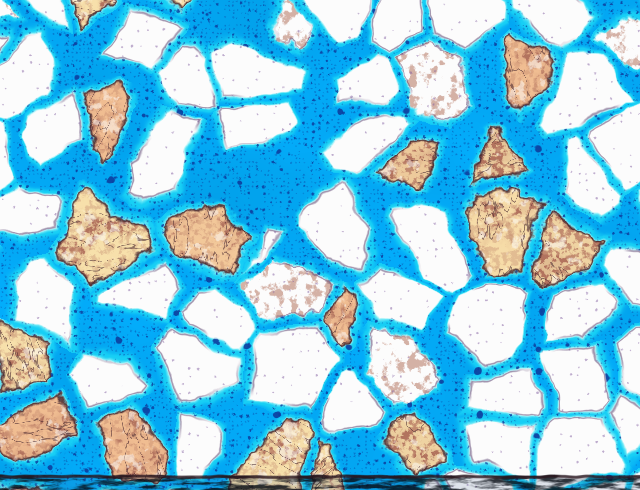
Write a WebGL 1 fragment shader that draws this texture.

```glsl
precision highp float;
// Thin section of angular pale and tan mineral grains set in speckled blue resin.
uniform vec2 u_resolution;

const float CELL = 0.156;         // grain spacing, in canvas heights
const float SIZE_SPREAD = 0.30;   // how unequal neighbouring grains are
const float TAN_SHARE = 0.27;     // part of the grains that are coloured
const float MOTTLED_SHARE = 0.07; // part of the grains that are stained white
const float STRIP_TOP = 0.030;    // height of the dark slide edge
const vec3 QUARTZ = vec3(0.99, 0.99, 0.99);
const vec3 RESIN = vec3(0.01, 0.66, 0.96);
const vec3 HALO = vec3(0.09, 0.81, 0.96);
const vec3 PALE_HALO = vec3(0.60, 0.96, 0.97);
const vec3 NAVY = vec3(0.05, 0.24, 0.62);
const vec3 SAND = vec3(0.97, 0.88, 0.67);
const vec3 SALMON = vec3(0.94, 0.74, 0.57);
const vec3 BROWN = vec3(0.70, 0.45, 0.37);
const vec3 RIM = vec3(0.24, 0.12, 0.16);
const vec3 VIOLET = vec3(0.50, 0.36, 0.62);

float hash(vec2 p) {
  vec3 q = fract(vec3(p.xyx) * 0.1031);
  q += dot(q, q.yzx + 33.33);
  return fract((q.x + q.y) * q.z);
}

vec2 hash2(vec2 p) { return vec2(hash(p + 17.3), hash(p + 71.9)); }

float noise(vec2 p) {
  vec2 i = floor(p), f = fract(p);
  f = f * f * (3.0 - 2.0 * f);
  return mix(mix(hash(i), hash(i + vec2(1, 0)), f.x),
             mix(hash(i + vec2(0, 1)), hash(i + vec2(1, 1)), f.x), f.y);
}

float fbm(vec2 p) {
  float sum = 0.0, amp = 0.53;
  for (int i = 0; i < 4; i++) {
    sum += amp * noise(p);
    p = mat2(1.6, 1.2, -1.2, 1.6) * p + 5.7;
    amp *= 0.5;
  }
  return sum;
}

// Scattered dots: one candidate per cell, radius in cell widths.
float specks(vec2 p, float scale, float density, float radius) {
  vec2 q = p * scale, id = floor(q);
  vec2 centre = 0.3 + 0.4 * hash2(id);
  float r = radius * mix(0.4, 1.0, hash(id + 5.1));
  float d = length(fract(q) - centre) - r + radius * 0.9 * (noise(q * 7.0) - 0.5);
  float blur = 0.8 * scale / u_resolution.y;
  return step(hash(id + 9.7), density) * smoothstep(blur, -blur, d);
}

vec2 site(vec2 id) { return id + 0.1 + 0.8 * hash2(id); }
float weight(vec2 id) { return SIZE_SPREAD * hash(id + 3.3); }

// Signed distance to the nearest grain (cell units) and the cell of that grain.
float grains(vec2 p, out vec2 id) {
  vec2 base = floor(p);
  float best = 1e3;
  for (int k = 0; k < 25; k++) {
    vec2 c = base + vec2(mod(float(k), 5.0), floor(float(k) / 5.0)) - 2.0;
    vec2 v = p - site(c);
    float power = dot(v, v) - weight(c);
    if (power < best) { best = power; id = c; }
  }
  // Straight borders of a weighted Voronoi cell keep neighbours apart.
  float gap = mix(0.025, 0.11, noise(p * 0.8));
  float d = -1e3;
  for (int k = 0; k < 25; k++) {
    vec2 c = id + vec2(mod(float(k), 5.0), floor(float(k) / 5.0)) - 2.0;
    vec2 v = p - site(c);
    float border = (dot(v, v) - weight(c) - best) / (2.0 * length(site(c) - site(id)) + 1e-5);
    if (k != 12) d = max(d, gap - border);
  }
  // Random facets, drawn out along one axis, chip the cell to a shard.
  float size = mix(0.34, 0.66, 0.6 * weight(id) / SIZE_SPREAD + 0.4 * hash(id + 8.8));
  float stretch = exp2(mix(-0.75, 0.75, hash(id + 2.6)));
  float axis = 6.283 * hash(id + 6.2);
  for (int i = 0; i < 5; i++) {
    float a = (float(i) + hash(id + float(i) * 1.7)) * 1.2566;
    float reach = size * mix(0.65, 1.1, hash(id + float(i) * 2.9 + 40.0));
    reach *= length(vec2(cos(a - axis) * stretch, sin(a - axis) / stretch));
    d = max(d, dot(p - site(id), vec2(cos(a), sin(a))) - reach);
  }
  return d;
}

vec3 resinColour(vec2 p, float d) {
  vec3 col = RESIN * mix(0.94, 1.04, fbm(p * 5.0));
  float glow = exp(-max(d, 0.0) / mix(0.003, 0.012, noise(p * 9.0 + 20.0)));
  col = mix(col, HALO, smoothstep(0.04, 0.4, glow));
  col = mix(col, PALE_HALO, smoothstep(0.45, 1.0, glow) * 0.8);
  col = mix(col, NAVY, 0.45 * specks(p, 125.0, 0.5, 0.24));
  col = mix(col, NAVY, 0.85 * specks(p + 3.0, 62.0, 0.5, 0.19));
  return mix(col, NAVY, 0.9 * specks(p + 7.0, 15.0, 0.32, 0.11));
}

vec3 tanColour(vec2 p, float d, vec2 id) {
  vec3 col = mix(SAND, SALMON, smoothstep(0.35, 0.9, hash(id + 4.4)));
  float a = 6.283 * hash(id + 1.9);
  vec2 q = mat2(cos(a), sin(a), -sin(a), cos(a)) * p;
  float stain = smoothstep(0.45, 0.75, fbm(p * 28.0)) + 0.6 * step(0.8, hash(id + 7.7));
  float grit = smoothstep(0.42, 0.68, fbm(p * 130.0));
  col = mix(col, BROWN, clamp(grit * (0.3 + 0.6 * stain) + 0.2 * stain, 0.0, 1.0));
  col = mix(col, QUARTZ, 0.5 * smoothstep(0.58, 0.72, fbm(p * 60.0 + 9.0)));
  float crack = abs(fbm(q * vec2(14.0, 42.0)) - 0.5);
  col = mix(col, RIM, 0.55 * smoothstep(0.022, 0.0, crack));
  return mix(col, RIM, 0.85 * smoothstep(-0.007, -0.001, d));
}

vec3 quartzColour(vec2 p, float d, float stained) {
  float mottle = smoothstep(0.5, 0.66, fbm(p * 70.0));
  vec3 col = mix(QUARTZ, BROWN, 0.55 * stained * mottle);
  col = mix(col, VIOLET, 0.5 * specks(p + 2.0, 58.0, 0.28, 0.14));
  float line = smoothstep(0.0035, 0.0, abs(d + 0.002)) * smoothstep(0.45, 0.7, noise(p * 13.0));
  return mix(col, VIOLET * 0.7, 0.55 * line);
}

void main() {
  vec2 p = gl_FragCoord.xy / u_resolution.y;
  float px = 1.0 / u_resolution.y;
  vec2 bend = vec2(fbm(p * 11.0), fbm(p * 11.0 + 31.0)) - 0.5;
  vec2 id;
  float d = CELL * grains((p + 0.045 * bend) / CELL + 20.0, id);
  float kind = hash(id + 12.5);
  float isTan = step(kind, TAN_SHARE);
  float stained = step(kind, TAN_SHARE + MOTTLED_SHARE);
  d += mix(0.004, 0.016, stained) * (fbm(p * 60.0 + 4.0) - 0.5);

  vec3 grain = isTan > 0.5 ? tanColour(p, d, id) : quartzColour(p, d, stained);
  vec3 col = mix(resinColour(p, d), grain, smoothstep(px, -px, d));

  // Shadowed slide edge with slanting scratches.
  float edge = STRIP_TOP + 0.003 * (noise(p * 40.0) - 0.5);
  float streak = fbm(vec2(p.x * 30.0 - p.y * 25.0, p.y * 150.0));
  vec3 strip = col * mix(0.15, 0.85, smoothstep(0.3, 0.7, streak)) + vec3(0.03, 0.05, 0.08);
  col = mix(col, strip, smoothstep(px, -px, p.y - edge));
  col = mix(col, RIM * 0.7, 0.8 * smoothstep(0.005, 0.001, abs(p.y - edge + 0.003)));
  gl_FragColor = vec4(col, 1.0);
}
```
